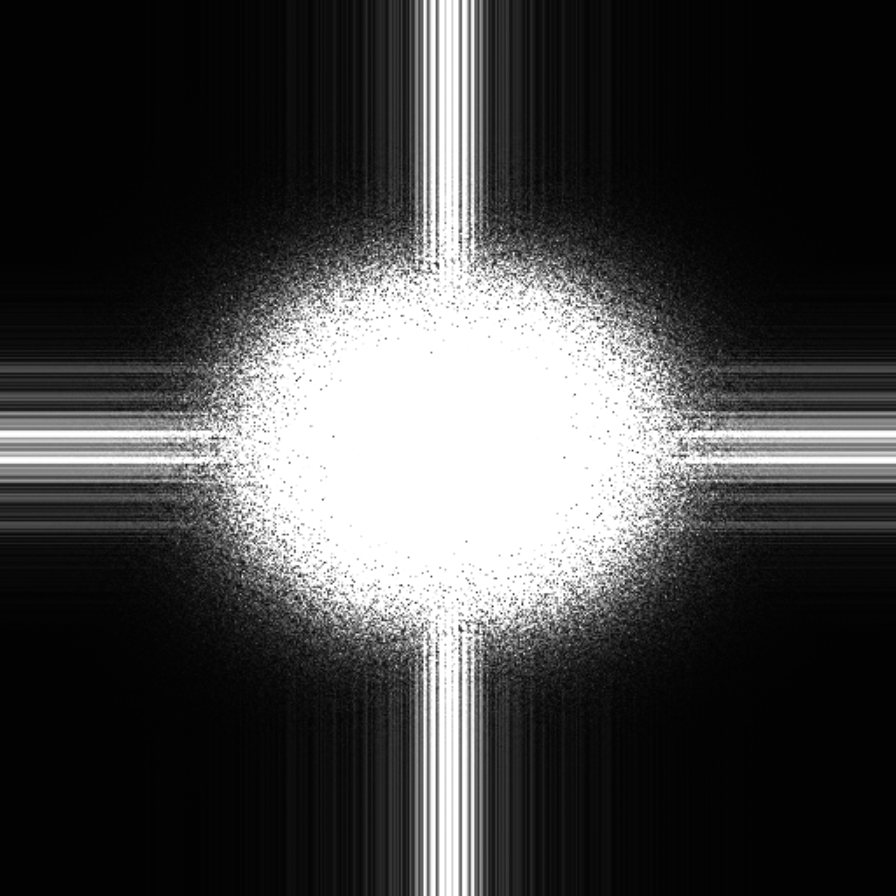
A Shadertoy shader for this background:

```glsl
const float CELLS = 512.0;          // grain cells across the canvas
const float TAU = 6.2831853;
const vec2 BLOB_SHAPE = vec2(1.0, 0.82);

float hash(vec2 p) {
    return fract(sin(dot(p, vec2(12.9898, 78.233))) * 43758.5453);
}

// Smooth one-dimensional noise
float noise(float x, float seed) {
    float i = floor(x);
    float f = smoothstep(0.0, 1.0, x - i);
    return mix(hash(vec2(i, seed)), hash(vec2(i + 1.0, seed)), f);
}

float bell(float x, float center, float width) {
    float d = (x - center) / width;
    return exp(-d * d);
}

// Irregular fine lines, mirrored about the axis
float lineGrain(float index, float seed) {
    float fine = mix(0.2, 1.4, hash(vec2(index, seed)));
    float coarse = mix(0.55, 1.4, noise(index / 5.0, seed + 3.0));
    return fine * coarse;
}

float verticalStreaks(float index) {
    float d = index / CELLS;
    float core = bell(d, 0.0, 0.021) * (0.85 + 0.65 * cos(index * 1.4));
    return 0.66 * exp(-17.0 * d) * lineGrain(index, 5.0) + core;
}

float horizontalStreaks(float index) {
    float d = index / CELLS;
    float haze = 0.42 * bell(d, 0.0, 0.09) + 0.1 * bell(d, 0.09, 0.012);
    float core = 0.25 * bell(d, 0.0, 0.02) + 0.9 * bell(d, 0.0156, 0.0026);
    return haze * lineGrain(index, 17.0) + core;
}

// Complex random wave whose strength falls off from the middle
vec2 speckle(vec2 cell, vec2 shape) {
    float radius = length(cell / CELLS / shape);
    float strength = exp(5.9 - 24.5 * radius);
    float amount = sqrt(-log(max(hash(cell + 0.37), 1e-5)));
    float phase = TAU * hash(cell.yx + 41.7);
    return strength * amount * vec2(cos(phase), sin(phase));
}

// Brightness of one cell, equal at opposite points
float spectrum(vec2 cell) {
    if (cell.y < 0.0 || (cell.y == 0.0 && cell.x < 0.0)) cell = -cell;
    vec2 axis = abs(cell);
    vec2 wave = speckle(cell, BLOB_SHAPE);
    wave.x += verticalStreaks(axis.x);
    wave.y += horizontalStreaks(axis.y);
    return clamp(length(wave) + 0.008, 0.0, 1.0);
}

void mainImage(out vec4 fragColor, in vec2 fragCoord) {
    // Cell grid centered on the canvas
    vec2 grid = (fragCoord / iResolution.xy - 0.5) * CELLS - 0.5;
    vec2 cell = floor(grid + 0.001);
    vec2 blend = clamp(grid - cell, 0.0, 1.0);

    // Blend neighboring cells for soft grain
    float low = mix(spectrum(cell), spectrum(cell + vec2(1.0, 0.0)), blend.x);
    float high = mix(spectrum(cell + vec2(0.0, 1.0)), spectrum(cell + 1.0), blend.x);
    fragColor = vec4(vec3(mix(low, high, blend.y)), 1.0);
}
```
